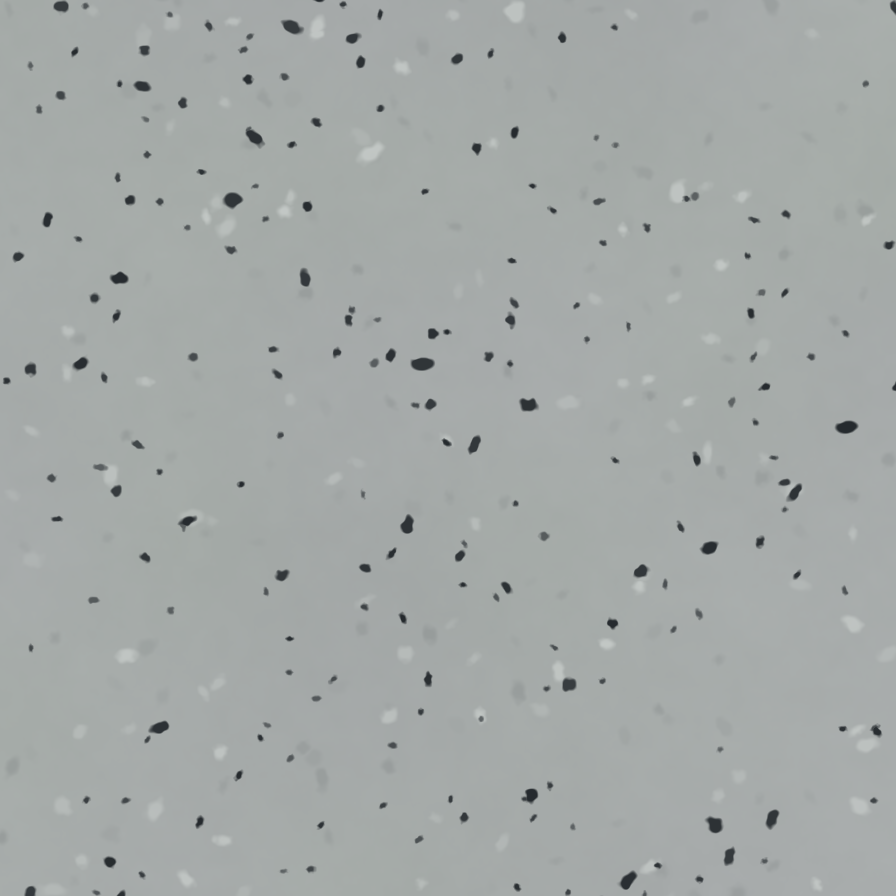
A WebGL 1 fragment shader for this texture:

```glsl
precision highp float;
// Pale grey speckled terrazzo: dark chips, soft white flecks and faint grey stains.

uniform vec2 u_resolution;

const float TAU = 6.28319;
const vec3 BASE_LIGHT = vec3(0.665, 0.685, 0.678);
const vec3 BASE_SHADE = vec3(0.625, 0.645, 0.638);
const vec3 CHIP_DARK = vec3(0.14, 0.16, 0.175);
const vec3 FLECK_WHITE = vec3(0.79, 0.81, 0.80);
const vec3 STAIN_GREY = vec3(0.52, 0.54, 0.54);

float hash(vec2 p) {
  vec3 q = fract(vec3(p.xyx) * 0.1031);
  q += dot(q, q.yzx + 33.33);
  return fract((q.x + q.y) * q.z);
}

vec2 hash2(vec2 p) {
  return vec2(hash(p), hash(p + vec2(57.3, 113.7)));
}

float valueNoise(vec2 p) {
  vec2 cell = floor(p);
  vec2 f = fract(p);
  vec2 w = f * f * (3.0 - 2.0 * f);
  float low = mix(hash(cell), hash(cell + vec2(1.0, 0.0)), w.x);
  float high = mix(hash(cell + vec2(0.0, 1.0)), hash(cell + 1.0), w.x);
  return mix(low, high, w.y);
}

float fbm(vec2 p) {
  float sum = 0.0;
  float weight = 0.5;
  for (int i = 0; i < 4; i++) {
    sum += weight * valueNoise(p);
    p = p * 2.1 + 17.3;
    weight *= 0.5;
  }
  return sum / 0.9375;
}

vec2 rotate(vec2 p, float angle) {
  float c = cos(angle);
  float s = sin(angle);
  return vec2(c * p.x + s * p.y, c * p.y - s * p.x);
}

// Coverage of one ragged, stretched grain centred on the origin.
float grain(vec2 p, float radius, float stretch, float blur, vec2 seed) {
  vec2 q = rotate(p, TAU * hash(seed + 3.7));
  q *= vec2(inversesqrt(stretch), sqrt(stretch));
  float ragged = 0.7 + 0.6 * valueNoise(p / radius * 1.3 + seed * 7.0);
  return 1.0 - smoothstep(-blur, blur, length(q) - radius * ragged);
}

// Grains scattered over a jittered grid; sizes is the radius range.
float scatter(vec2 uv, float cells, float density, vec2 sizes,
              float blur, float faintest, float seed) {
  float coverage = 0.0;
  vec2 home = floor(uv * cells);
  for (int y = -1; y <= 1; y++) {
    for (int x = -1; x <= 1; x++) {
      vec2 cell = home + vec2(float(x), float(y));
      vec2 id = cell + seed;
      vec2 pick = hash2(id + 11.9);
      vec2 center = (cell + hash2(id)) / cells;
      float radius = mix(sizes.x, sizes.y, pick.y * pick.y);
      float stretch = mix(1.0, 2.0, hash(id + 29.1));
      float strength = mix(faintest, 1.0, hash(id + 41.3));
      float shape = grain(uv - center, radius, stretch, blur, id);
      coverage = max(coverage, step(pick.x, density) * strength * shape);
    }
  }
  return coverage;
}

// Smooth grey ground with broad clouding, a slight violet tint and fine mottling.
vec3 ground(vec2 uv) {
  float cloud = fbm(uv * 3.0 + 5.0) - 0.5;
  float mottle = fbm(uv * 45.0 + 80.0) - 0.5;
  float shade = 0.4 - 0.9 * cloud + 0.35 * mottle;
  vec3 color = mix(BASE_LIGHT, BASE_SHADE, clamp(shade, 0.0, 1.0));
  float tint = valueNoise(uv * 5.0 + 31.0) - 0.5;
  return color + tint * vec3(0.005, -0.005, 0.012);
}

void main() {
  vec2 uv = gl_FragCoord.xy / min(u_resolution.x, u_resolution.y);
  vec3 color = ground(uv);

  // Faint stains and white flecks lie softly under the chips.
  float stains = scatter(uv, 20.0, 0.30, vec2(0.005, 0.010), 0.0045, 0.2, 211.0);
  color = mix(color, STAIN_GREY, 0.42 * stains);
  float flecks = scatter(uv, 17.0, 0.32, vec2(0.005, 0.011), 0.0040, 0.25, 307.0);
  color = mix(color, FLECK_WHITE, 0.80 * flecks);

  // Sharp dark chips in a coarse and a fine size.
  float coarse = scatter(uv, 16.0, 0.25, vec2(0.0050, 0.0090), 0.0019, 0.85, 419.0);
  float fine = scatter(uv, 22.0, 0.27, vec2(0.0030, 0.0048), 0.0019, 0.55, 523.0);
  color = mix(color, CHIP_DARK, max(coarse, fine));

  gl_FragColor = vec4(color, 1.0);
}
```
